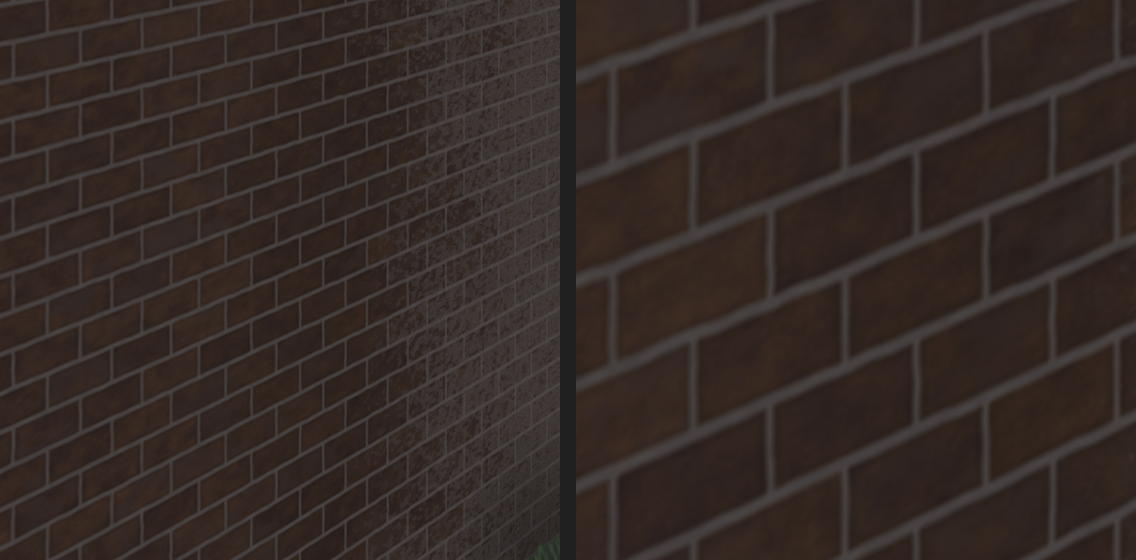
Left, the full canvas; right, a detail of the centre.
A three.js fragment shader for this texture:

```glsl
// Dark brown brick wall receding to the right, with a speckled sheen at its far end.
#define VANISH vec2(2.835, 1.495)   // where the courses converge
#define BRICK_RATE 22.42            // bricks along the wall
#define COURSE_RATE 40.9            // courses down the wall
#define BRICK_ASPECT 1.74
#define BED_HALF 0.066              // half joint widths, in course heights
#define HEAD_HALF 0.040
#define JOINT_SOFT 0.055
#define SHEEN_START 0.56
#define SHEEN_END 1.0
#define SPECKLE_SCALE vec2(11.0, 7.0)

varying vec2 vUv;

const vec3 UMBER = vec3(0.172, 0.128, 0.118);
const vec3 BROWN = vec3(0.232, 0.168, 0.132);
const vec3 ASHEN = vec3(0.205, 0.168, 0.164);
const vec3 MORTAR = vec3(0.290, 0.268, 0.268);
const vec3 SHEEN = vec3(0.272, 0.246, 0.240);
const vec3 GRASS_DARK = vec3(0.13, 0.16, 0.12);
const vec3 GRASS_LIGHT = vec3(0.22, 0.29, 0.22);

float hash(vec2 p) {
  return fract(sin(dot(p, vec2(127.1, 311.7))) * 43758.5453);
}

float noise(vec2 p) {
  vec2 i = floor(p), f = fract(p);
  f = f * f * (3.0 - 2.0 * f);
  return mix(mix(hash(i), hash(i + vec2(1.0, 0.0)), f.x),
             mix(hash(i + vec2(0.0, 1.0)), hash(i + vec2(1.0, 1.0)), f.x), f.y);
}

float fbm(vec2 p) {
  float sum = 0.0, amp = 0.53;
  for (int i = 0; i < 4; i++) {
    sum += amp * noise(p);
    p = p * 2.03 + 17.3;
    amp *= 0.5;
  }
  return sum;
}

// Signed distance to a rounded box
float roundBox(vec2 p, vec2 halfSize, float radius) {
  vec2 q = abs(p) - halfSize + radius;
  return length(max(q, 0.0)) + min(max(q.x, q.y), 0.0) - radius;
}

void main() {
  // Perspective: x counts bricks along the wall, y counts courses downward
  float depth = VANISH.x - vUv.x;
  vec2 wall = vec2(BRICK_RATE * (vUv.x - 0.0234),
                   COURSE_RATE * (VANISH.y - vUv.y)) / depth - vec2(0.0, 8.29);

  // Running bond with slightly uneven edges
  vec2 wobble = vec2(noise(wall * vec2(5.0, 4.0)), noise(wall * vec2(6.0, 3.0) + 40.0)) - 0.5;
  vec2 grid = wall + wobble * vec2(0.012, 0.028);
  float course = floor(grid.y);
  grid.x += 0.5 * mod(course, 2.0);
  vec2 id = vec2(floor(grid.x), course);
  vec2 local = (fract(grid) - 0.5) * vec2(BRICK_ASPECT, 1.0);
  vec2 halfSize = vec2(0.5 * BRICK_ASPECT - HEAD_HALF, 0.5 - BED_HALF);
  float dist = roundBox(local, halfSize, 0.05);
  float joint = smoothstep(-JOINT_SOFT, JOINT_SOFT, dist);

  // Brick face: tone per brick, blotches and fine grain
  float tint = hash(id + 3.7);
  float blotch = fbm(wall * vec2(4.5, 3.0) + tint * 31.0);
  float grain = noise(wall * vec2(26.0, 15.0));
  float tone = 0.45 * tint + 1.3 * (blotch - 0.5) + 0.28 + 0.3 * (grain - 0.5);
  vec3 brick = mix(UMBER, BROWN, clamp(tone, 0.0, 1.2));
  float ash = 0.6 * hash(id + 21.3) * smoothstep(0.3, 0.7, fbm(wall * 3.0 + 70.0));
  brick = mix(brick, ASHEN, ash);
  brick *= 1.0 - 0.08 * smoothstep(-0.15, -0.03, dist);

  // Grazing sheen: a haze that deepens to the right, broken up by dark specks
  float drift = 0.10 * (hash(id + 9.1) - 0.5) + 0.10 * (noise(wall * vec2(0.7, 0.5)) - 0.5);
  float sheen = smoothstep(SHEEN_START, SHEEN_END, vUv.x + drift);
  float specks = fbm(wall * SPECKLE_SCALE + 5.0);
  float cover = smoothstep(-0.16, 0.16, mix(0.28, 0.68, sheen) - specks);
  cover *= smoothstep(SHEEN_START - 0.06, SHEEN_START + 0.24, vUv.x + drift);
  float shadeBand = smoothstep(0.35, 0.62, vUv.x) * (1.0 - smoothstep(0.85, 1.0, vUv.x));
  brick *= 1.0 - 0.10 * shadeBand;
  vec3 glare = SHEEN * (0.90 + 0.07 * sheen) * (0.90 + 0.20 * grain);
  brick = mix(brick, glare, 0.22 * sheen + 0.58 * cover);

  // Mortar, a little brighter toward the sheen
  vec3 mortar = MORTAR * (0.90 + 0.14 * fbm(wall * vec2(9.0, 6.0)));
  mortar *= 1.0 + 0.07 * sheen;
  vec3 color = mix(brick, mortar, joint * (0.95 - 0.10 * sheen));

  // Shade near the ground at the far corner
  float corner = length((vUv - vec2(1.0, 0.0)) * vec2(1.0, 0.8));
  color *= 1.0 - 0.28 * (1.0 - smoothstep(0.02, 0.24, corner));

  // Grass tuft with ragged blade tips
  float lean = vUv.x + 0.25 * vUv.y;
  float tip = 0.72 * (vUv.x - 0.942) + 0.022 * (noise(vec2(lean * 210.0, 2.0)) - 0.35);
  float grass = smoothstep(-0.003, 0.003, tip - vUv.y) * smoothstep(0.925, 0.945, vUv.x);
  float blade = noise(vec2(lean * 260.0, vUv.y * 45.0));
  color = mix(color, mix(GRASS_DARK, GRASS_LIGHT, blade), 0.85 * grass);

  gl_FragColor = vec4(color, 1.0);
}
```
